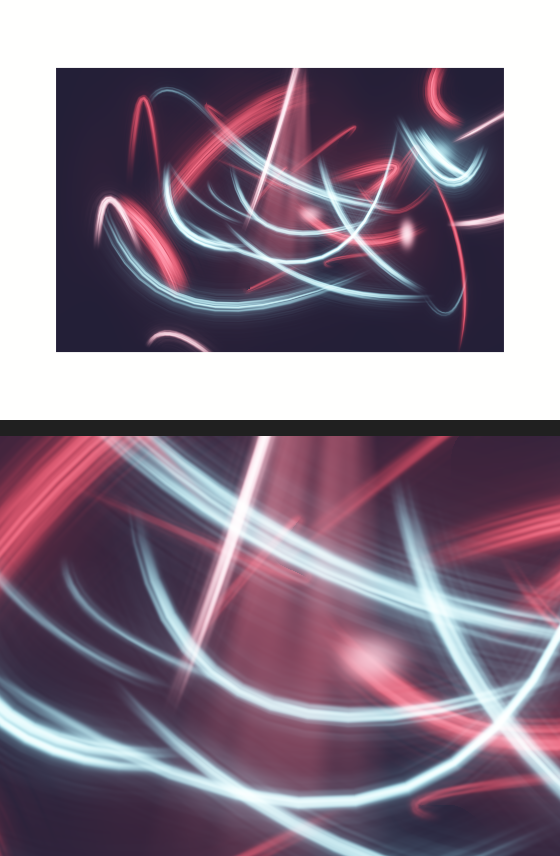
Top: the whole. Bottom: its middle third, enlarged.
Give the GLSL for this background, as a Shadertoy shader.

```glsl
// Long-exposure light trails, icy white and red, on a dark panel with a white margin.
// Each trail is a quadratic curve carrying a bundle of drifting strands, a halo and
// streaky noise. Light is summed as exposure; the plain margin tiles without a seam.

const vec2  CANVAS       = vec2(4.0 / 3.0, 1.0);
const vec2  PANEL_HALF   = vec2(0.533, 0.3385);
const vec3  PAPER        = vec3(1.0, 1.0, 0.995);
const vec3  NIGHT        = vec3(0.135, 0.12, 0.215);
const vec3  COOL_ABSORB  = vec3(0.50, 0.90, 1.00);
const vec3  WARM_ABSORB  = vec3(1.30, 0.22, 0.25);
const float HALO         = 0.28;
const float STREAK_WIDTH = 0.0028;
const int   SEGMENTS     = 14;
const int   STRANDS      = 5;
const int   STRAYS       = 12;

vec3 hash3(vec2 s) {
    vec3 q = fract(s.xyx * vec3(0.1031, 0.1030, 0.0973));
    q += dot(q, q.yxz + 33.33);
    return fract((q.xxy + q.yzz) * q.zyx);
}

float noise(vec2 p) {
    vec2 i = floor(p), f = fract(p);
    f = f * f * (3.0 - 2.0 * f);
    vec2 e = vec2(0.0, 1.0);
    return mix(mix(hash3(i).x, hash3(i + e.yx).x, f.x),
               mix(hash3(i + e.xy).x, hash3(i + e.yy).x, f.x), f.y);
}

// Signed distance to the curve a-b-c and position along it (0 to 1).
vec2 curveCoords(vec2 p, vec2 a, vec2 b, vec2 c) {
    vec2 start = a, best = vec2(0.0);
    float nearest = 1e5;
    for (int i = 1; i <= SEGMENTS; i++) {
        float t = float(i) / float(SEGMENTS);
        vec2 end = mix(mix(a, b, t), mix(b, c, t), t);
        vec2 v = end - start, w = p - start;
        float h = clamp(dot(w, v) / dot(v, v), 0.0, 1.0);
        float d = length(w - h * v);
        if (d < nearest) {
            nearest = d;
            float side = v.x * w.y < v.y * w.x ? -1.0 : 1.0;
            best = vec2(d * side, t + (h - 1.0) / float(SEGMENTS));
        }
        start = end;
    }
    return best;
}

// Bundle of strands that drift apart and cross within the spread.
float trail(vec2 p, vec2 a, vec2 b, vec2 c, float spread, float core, float seed) {
    vec2 k = curveCoords(p, a, b, c);
    float light = HALO * exp(-abs(k.x) / (spread + 0.004));
    for (int i = 0; i < STRANDS; i++) {
        vec3 h = hash3(vec2(seed * 7.0 + 3.0, float(i) * 5.0 + 1.0));
        float offset = spread * (2.0 * mix(h.x, h.y, k.y) - 1.0);
        float e = (k.x - offset) / (core * (0.6 + h.z));
        light += (0.25 + 0.6 * h.z) * exp(-e * e);
    }
    float streak = 0.45 + 0.95 * noise(vec2(k.x / STREAK_WIDTH + 90.0, k.y * 5.0 + seed * 9.0));
    return light * streak * smoothstep(0.0, 0.3, k.y) * smoothstep(1.0, 0.7, k.y);
}

float blob(vec2 p, vec2 centre, vec2 size) {
    vec2 q = (p - centre) / size;
    return exp(-dot(q, q));
}

vec3 lightPainting(vec2 p) {
    float cool = 0.0, warm = 0.0, pale = 0.0;

    // Icy sweeps
    cool += 2.6 * trail(p, vec2(.235, .53), vec2(.36, .11), vec2(.90, .37), .012, .0030, 1.0);
    cool += 2.2 * trail(p, vec2(.53, .48), vec2(.71, .27), vec2(1.04, .29), .008, .0026, 2.0);
    cool += 2.0 * trail(p, vec2(.95, .71), vec2(.86, .17), vec2(.40, .50), .006, .0022, 3.0);
    cool += 2.6 * trail(p, vec2(.40, .62), vec2(.37, .40), vec2(.60, .41), .010, .0028, 4.0);
    cool += 1.8 * trail(p, vec2(.55, .62), vec2(.58, .35), vec2(.93, .49), .007, .0020, 5.0);
    cool += 2.2 * trail(p, vec2(.50, .71), vec2(.68, .52), vec2(.96, .50), .019, .0032, 6.0);
    cool += 1.9 * trail(p, vec2(.76, .64), vec2(.80, .41), vec2(1.02, .30), .009, .0026, 7.0);
    cool += 2.5 * trail(p, vec2(.94, .73), vec2(1.085, .44), vec2(1.155, .66), .010, .0026, 8.0);
    cool += 2.8 * trail(p, vec2(.99, .70), vec2(1.04, .61), vec2(1.13, .57), .013, .0032, 9.0);

    // Red ribbons
    warm += 0.7 * trail(p, vec2(.305, .54), vec2(.34, 1.0), vec2(.385, .52), .006, .0040, 11.0);
    warm += 1.5 * trail(p, vec2(.27, .53), vec2(.39, .44), vec2(.44, .29), .018, .0085, 12.0);
    warm += 0.6 * trail(p, vec2(.36, .47), vec2(.52, .74), vec2(.76, .79), .030, .0140, 13.0);
    warm += 1.6 * trail(p, vec2(.75, .56), vec2(1.10, .68), vec2(.82, .50), .012, .0060, 14.0);
    warm += 1.4 * trail(p, vec2(.69, .53), vec2(.82, .36), vec2(1.02, .47), .014, .0070, 15.0);
    warm += 1.0 * trail(p, vec2(1.06, .87), vec2(.98, .74), vec2(1.11, .70), .012, .0070, 16.0);
    warm += 0.5 * trail(p, vec2(1.01, .62), vec2(1.15, .38), vec2(1.09, .15), .003, .0025, 17.0);

    // Cream trails, bright in both exposures
    pale += 1.1 * trail(p, vec2(.735, .95), vec2(.67, .68), vec2(.58, .44), .006, .0040, 21.0);
    pale += 1.2 * trail(p, vec2(.23, .40), vec2(.24, .66), vec2(.34, .38), .007, .0035, 22.0);
    pale += 1.2 * trail(p, vec2(1.07, .66), vec2(1.18, .71), vec2(1.36, .83), .005, .0038, 23.0);
    pale += 1.2 * trail(p, vec2(1.06, .465), vec2(1.19, .46), vec2(1.36, .55), .006, .0045, 24.0);
    pale += 1.0 * trail(p, vec2(.35, .17), vec2(.39, .26), vec2(.54, .12), .007, .0035, 25.0);

    // Faint stray arcs
    for (int i = 0; i < STRAYS; i++) {
        float n = float(i);
        vec2 a = CANVAS * 0.5 + (hash3(vec2(n, 41.0)).xy - 0.5) * vec2(0.75, 0.4);
        vec2 c = a + (hash3(vec2(n, 57.0)).xy - 0.5) * vec2(0.6, 0.4);
        vec2 b = 0.5 * (a + c) + (hash3(vec2(n, 73.0)).xy - 0.5) * 0.5;
        float light = 0.36 * trail(p, a, b, c, 0.006, 0.002, n + 31.0);
        if (i % 3 == 0) cool += light; else warm += light;
    }

    // Hot spots, tapering beam and drifting haze
    pale += 2.2 * blob(p, vec2(.969, .443), vec2(.013, .024)) + 1.1 * blob(p, vec2(.74, .49), vec2(.022, .016));
    cool += 1.5 * blob(p, vec2(1.045, .635), vec2(.026, .022)) + 0.3 * blob(p, vec2(1.05, .63), vec2(.09, .07));
    float drop = 0.86 - p.y;
    float across = (p.x - 0.72 + 0.12 * drop) / (0.015 + 0.17 * max(drop, 0.0));
    float beam = smoothstep(1.0, 0.55, abs(across)) * smoothstep(0.0, 0.1, drop) * smoothstep(0.62, 0.3, drop);
    beam *= 0.35 + 0.65 * noise(vec2(across * 4.0 + 20.0, p.y * 5.0));
    float haze = noise(p * vec2(9.0, 5.0) + 7.0) * blob(p, vec2(.70, .52), vec2(.38, .24));
    warm += 0.55 * beam + 0.20 * haze + 0.85 * pale;
    cool += 0.16 * beam + 0.75 * pale;

    return 1.0 - (1.0 - NIGHT) * exp(-cool * COOL_ABSORB - warm * WARM_ABSORB);
}

void mainImage(out vec4 fragColor, in vec2 fragCoord) {
    vec2 p = fragCoord / iResolution.xy * CANVAS;
    vec2 outside = abs(p - 0.5 * CANVAS) - PANEL_HALF;
    float pixel = 1.0 / iResolution.y;
    float panel = smoothstep(0.5 * pixel, -0.5 * pixel, max(outside.x, outside.y));
    vec3 color = PAPER;
    if (panel > 0.0) color = mix(PAPER, lightPainting(p), panel);
    fragColor = vec4(color, 1.0);
}
```
